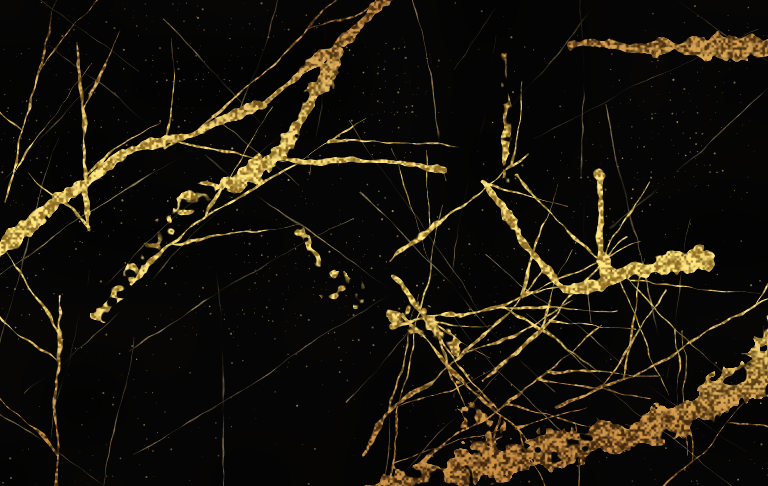
This texture is drawn by a Shadertoy shader. Its source:

```glsl
#define PIXEL (1.0 / iResolution.y)
#define BRANCHES 16
#define TWIGS 3
#define HAIRLINES 36
#define GRAIN_SCALE 210.0
#define DENSE_SPOT vec2(1.1, 0.25)
#define BLACK vec3(0.020, 0.017, 0.016)
#define PALE_GOLD vec3(1.0, 0.90, 0.50)
#define OLIVE_GOLD vec3(0.56, 0.43, 0.14)
#define AMBER vec3(0.80, 0.57, 0.27)
#define BROWN vec3(0.25, 0.15, 0.05)

float hash(vec2 p) {
    vec3 q = fract(p.xyx * 0.1031);
    q += dot(q, q.yzx + 33.33);
    return fract((q.x + q.y) * q.z);
}

float noise(vec2 p) {
    vec2 i = floor(p), f = fract(p);
    f = f * f * (3.0 - 2.0 * f);
    return mix(mix(hash(i), hash(i + vec2(1, 0)), f.x),
               mix(hash(i + vec2(0, 1)), hash(i + vec2(1, 1)), f.x), f.y);
}

vec2 wobble(vec2 p) {
    return vec2(noise(p), noise(p + 71.3)) - 0.5;
}

vec2 heading(float angle) {
    return vec2(cos(angle), sin(angle));
}

// Coverage of a ragged vein from a to b, with half widths at both ends
float vein(vec2 p, vec2 a, vec2 b, float startWidth, float endWidth) {
    vec2 ab = b - a;
    float t = clamp(dot(p - a, ab) / dot(ab, ab), 0.0, 1.0);
    float d = length(p - a - ab * t);
    float width = mix(startWidth, endWidth, t);
    if (d > 2.5 * width + PIXEL) return 0.0;
    float seed = a.x * 91.0 + b.y * 57.0;
    width *= 0.4 + 1.2 * noise(vec2(t * length(ab) * 22.0, seed));
    d += width * 0.7 * (noise(p * 45.0) + noise(p * 95.0) - 1.0);
    return clamp(0.5 + (width - d) / PIXEL, 0.0, 1.0) * min(1.0, 2.0 * width / PIXEL);
}

// Broad veins that carry the composition
float broadVeins(vec2 p) {
    float g = vein(p, vec2(-0.02, 0.46), vec2(0.27, 0.67), 0.014, 0.008);
    g = max(g, vein(p, vec2(0.27, 0.67), vec2(0.53, 0.79), 0.008, 0.009));
    g = max(g, vein(p, vec2(0.53, 0.79), vec2(0.82, 1.03), 0.010, 0.017));
    g = max(g, vein(p, vec2(0.50, 0.62), vec2(0.58, 0.68), 0.024, 0.016));
    g = max(g, vein(p, vec2(0.58, 0.68), vec2(0.68, 0.90), 0.011, 0.014));
    g = max(g, vein(p, vec2(0.59, 0.67), vec2(0.92, 0.65), 0.004, 0.008));
    g = max(g, vein(p, vec2(1.01, 0.64), vec2(1.18, 0.41), 0.007, 0.009));
    g = max(g, vein(p, vec2(1.18, 0.41), vec2(1.45, 0.455), 0.010, 0.020));
    g = max(g, vein(p, vec2(1.25, 0.64), vec2(1.26, 0.44), 0.006, 0.009));
    g = max(g, vein(p, vec2(1.18, 0.91), vec2(1.60, 0.89), 0.008, 0.018));
    // Wide lower band, riddled with dark holes
    float band = max(vein(p, vec2(0.78, -0.01), vec2(1.25, 0.11), 0.034, 0.028),
                     vein(p, vec2(1.25, 0.11), vec2(1.62, 0.23), 0.030, 0.058));
    float holes = 0.6 * noise(p * 28.0) + 0.4 * noise(p * 70.0);
    return max(g, band * smoothstep(0.27, 0.36, holes));
}

// Main branches with side twigs, mostly rising to the right
float branches(vec2 p, float aspect) {
    float g = 0.0;
    for (int i = 0; i < BRANCHES; i++) {
        float k = float(i);
        vec2 centre = fract(vec2(0.755, 0.57) * k + 0.3) * vec2(aspect, 1.0);
        if (i % 3 == 0) centre = mix(centre, DENSE_SPOT, 0.75);
        float angle = 0.55 + 0.5 * (hash(vec2(k, 1)) - 0.5);
        if (i % 4 == 1) angle += 1.0;
        if (i % 5 == 2) angle -= 1.5;
        float size = mix(0.25, 0.6, hash(vec2(k, 2)));
        float width = mix(0.0015, 0.0055, hash(vec2(k, 3)));
        vec2 start = centre - 0.5 * size * heading(angle);
        g = max(g, vein(p, start, start + size * heading(angle), width, 0.3 * width));
        for (int j = 0; j < TWIGS; j++) {
            float h = hash(vec2(k, 10 + j)), turn = hash(vec2(k, 20 + j)) - 0.5;
            vec2 root = start + size * h * heading(angle);
            vec2 tip = root + size * 0.45 * heading(angle + 1.5 * turn + 0.3 * sign(turn));
            g = max(g, vein(p, root, tip, 0.6 * width, 0.0007));
        }
    }
    return g;
}

// Long faint cracks, diagonal or near vertical
float hairlines(vec2 p, float aspect) {
    float g = 0.0;
    for (int i = 0; i < HAIRLINES; i++) {
        float k = float(i) + 100.0;
        vec2 centre = fract(vec2(0.755, 0.57) * k) * vec2(aspect, 1.0);
        float angle = (i % 3 == 0 ? 1.5 : i % 3 == 1 ? 0.6 : -0.8)
                    + 0.6 * (hash(vec2(k, 1)) - 0.5);
        vec2 reach = heading(angle) * mix(0.12, 0.38, hash(vec2(k, 2)));
        float width = mix(0.0006, 0.0013, hash(vec2(k, 3)));
        g = max(g, vein(p, centre - reach, centre + reach, width, 0.6 * width));
    }
    return g * smoothstep(0.15, 0.75, noise(p * 13.0));
}

// Crumbled flakes along broken seams
float flakes(vec2 p) {
    float g = vein(p, vec2(0.47, 0.63), vec2(0.20, 0.35), 0.015, 0.018);
    g = max(g, vein(p, vec2(0.64, 0.50), vec2(0.70, 0.39), 0.006, 0.014));
    g = max(g, vein(p, vec2(0.70, 0.39), vec2(0.94, 0.30), 0.020, 0.020));
    g = max(g, vein(p, vec2(0.94, 0.30), vec2(1.02, 0.08), 0.018, 0.030));
    g = max(g, vein(p, vec2(1.06, 0.62), vec2(1.04, 0.90), 0.010, 0.008));
    return g * smoothstep(0.52, 0.64, 0.6 * noise(p * 75.0) + 0.4 * noise(p * 38.0));
}

// Sparse round specks, one candidate per cell
float dust(vec2 p, float scale, float density) {
    vec2 cell = floor(p * scale);
    vec2 spot = 0.25 + 0.5 * vec2(hash(cell + 3.1), hash(cell + 8.7));
    float d = length(fract(p * scale) - spot) / scale;
    float radius = mix(0.0006, 0.0022, pow(hash(cell + 5.3), 3.0));
    float dot_ = clamp(0.5 + (radius - d) / PIXEL, 0.0, 1.0) * min(1.0, 2.0 * radius / PIXEL);
    return dot_ * step(hash(cell), density);
}

void mainImage(out vec4 fragColor, in vec2 fragCoord) {
    vec2 p = fragCoord / iResolution.y;
    float aspect = iResolution.x / iResolution.y;
    vec2 bent = p + 0.05 * wobble(p * 3.5) + 0.014 * wobble(p * 12.0)
              + 0.005 * wobble(p * 45.0);

    float gold = max(broadVeins(bent), branches(bent, aspect));
    gold = max(gold, flakes(bent));
    float faint = 0.8 * hairlines(mix(p, bent, 0.6), aspect);
    float cloud = noise(p * 5.0 + 20.0);
    faint = max(faint, 0.6 * dust(p, 75.0, 0.35 * cloud * cloud));
    faint = max(faint, 0.8 * dust(p + 4.0, 45.0, 0.2 * cloud));

    // Glittering metal: yellow in the middle, brown above and below
    float grain = 0.65 * noise(p * GRAIN_SCALE) + 0.35 * noise(p * GRAIN_SCALE * 0.55 + 9.0);
    float warmth = smoothstep(0.12, 0.46, abs(p.y - 0.53));
    vec3 metal = mix(mix(OLIVE_GOLD, BROWN, warmth), mix(PALE_GOLD, AMBER, warmth),
                     smoothstep(0.2, 0.75, grain));
    vec3 dull = mix(metal, vec3(0.62, 0.56, 0.42), 0.55);

    vec3 color = BLACK * (0.6 + 0.8 * noise(p * 6.0));
    color = mix(color, dull, faint);
    color = mix(color, metal, gold);
    fragColor = vec4(color, 1.0);
}
```
